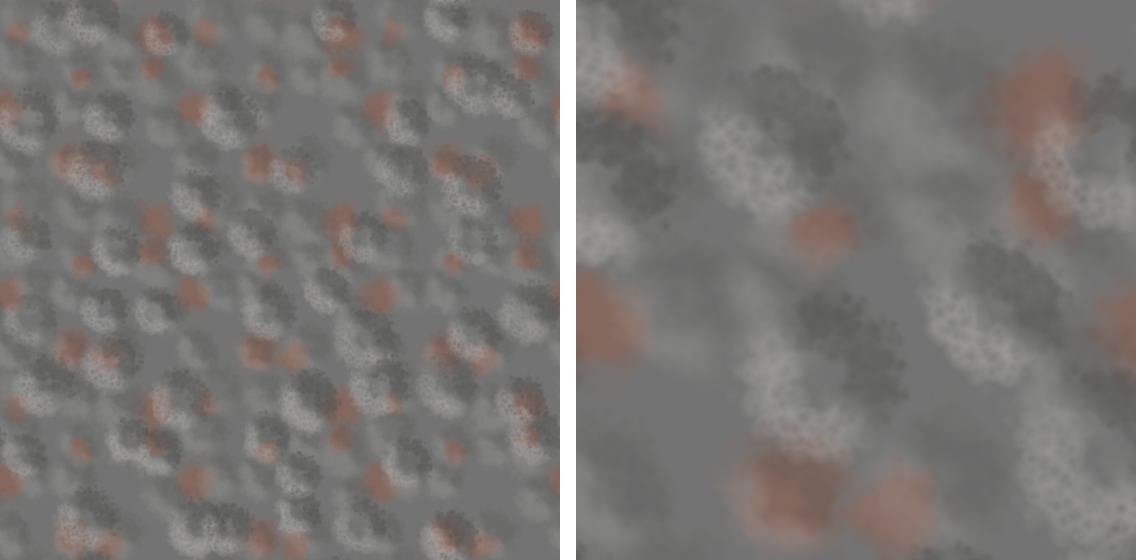
Left: the whole. Right: its middle third, enlarged.
Reproduce this pattern procedurally as a three.js fragment shader.

```glsl
// Tiling grey ground with rust blotches, faint smudged rings and sharper stippled craters lit from the lower left.
varying vec2 vUv;

const vec3 GROUND = vec3(0.452, 0.452, 0.450);
const vec3 RUST   = vec3(0.555, 0.375, 0.315);
const vec3 LIT    = vec3(0.680, 0.672, 0.668);
const vec3 SHADE  = vec3(0.320, 0.318, 0.315);
const vec2 LIGHT_DIR = vec2(-0.72, -0.69);

const float REPEATS = 3.0;          // repeats of the faint underlayer
const float UNDER_CELLS = 4.0;      // cells per underlayer repeat
const float RUST_CHANCE = 0.55;
const vec2  RUST_RADIUS = vec2(0.026, 0.043);
const float RUST_ALPHA = 0.62;
const float SMUDGE_CHANCE = 0.68;
const vec2  SMUDGE_RADIUS = vec2(0.034, 0.052);
const float SMUDGE_ALPHA = 0.32;
const float CRATER_CELLS = 8.0;
const float CRATER_CHANCE = 0.72;
const vec2  CRATER_RADIUS = vec2(0.042, 0.062);
const float CRATER_ALPHA = 0.56;
const float DAUB_CELLS = 78.0;      // brush daubs across the canvas
const float LACE_CELLS = 128.0;     // finer stipple across the canvas
const float WARP_CELLS = 36.0;
const float WARP_AMOUNT = 0.014;

float hash(vec2 p) {
  return fract(sin(dot(p, vec2(127.1, 311.7))) * 43758.5453);
}

vec2 hash2(vec2 p) {
  return vec2(hash(p), hash(p + vec2(37.3, 17.9)));
}

// Value noise wrapping after a whole number of cells
float noise(vec2 uv, float cells, float seed) {
  vec2 p = uv * cells, i = floor(p), f = fract(p);
  f = f * f * (3.0 - 2.0 * f);
  vec2 a = mod(i, cells) + seed, b = mod(i + 1.0, cells) + seed;
  return mix(mix(hash(a), hash(vec2(b.x, a.y)), f.x),
             mix(hash(vec2(a.x, b.y)), hash(b), f.x), f.y);
}

// Distance to the nearest daub centre, in cells, wrapping
float daubs(vec2 uv, float cells) {
  vec2 p = uv * cells, id = floor(p);
  float nearest = 1.5;
  for (int y = -1; y <= 1; y++) {
    for (int x = -1; x <= 1; x++) {
      vec2 c = id + vec2(float(x), float(y));
      nearest = min(nearest, length(c + hash2(mod(c, cells) + 5.0) - p));
    }
  }
  return nearest;
}

// Offset from a scattered centre, scaled so that length 1 is the outer rim
vec2 scatter(vec2 uv, vec2 c, vec2 key, float cells, vec2 radii) {
  vec2 centre = c + 0.15 + 0.7 * hash2(key + 11.0);
  return (uv - centre / cells) / mix(radii.x, radii.y, hash(key + 23.0));
}

// Soft round blotches
float blotches(vec2 uv, float rough) {
  float cells = REPEATS * UNDER_CELLS, clear = 1.0;
  vec2 id = floor(uv * cells);
  for (int y = -1; y <= 1; y++) {
    for (int x = -1; x <= 1; x++) {
      vec2 c = id + vec2(float(x), float(y));
      vec2 key = mod(c, UNDER_CELLS) + 61.0;
      float q = length(scatter(uv, c, key, cells, RUST_RADIUS)) + rough;
      float shown = step(hash(key), RUST_CHANCE);
      clear *= 1.0 - shown * (1.0 - smoothstep(0.35, 1.1, q));
    }
  }
  return 1.0 - clear;
}

// Rings, lit on one side and shaded on the other, painted over base
vec3 rings(vec3 base, vec2 uv, float cells, float period, float chance,
           vec2 radii, float alpha, float blur, float rough, float grain, float seed) {
  vec2 id = floor(uv * cells);
  for (int y = -1; y <= 1; y++) {
    for (int x = -1; x <= 1; x++) {
      vec2 c = id + vec2(float(x), float(y));
      vec2 key = mod(c, period) + seed;
      vec2 v = scatter(uv, c, key, cells, radii);
      float d = length(v), hole = mix(0.16, 0.44, hash(key + 41.0));
      float side = dot(v, LIGHT_DIR) / max(d, 0.001) + 0.5 * rough;
      float ring = smoothstep(hole - blur, hole + blur, d - rough)
                 * (1.0 - smoothstep(0.88 - blur, 0.88 + blur, d + rough));
      ring *= alpha * step(hash(key), chance) * mix(0.8, 1.1, hash(key + 53.0));
      float lit = smoothstep(-0.2, 0.55, side) * (0.8 + grain);
      float shade = smoothstep(-0.15, 0.6, -side) * (0.85 - 0.4 * grain);
      base = mix(base, SHADE, ring * shade);
      base = mix(base, LIT, ring * lit);
    }
  }
  return base;
}

void main() {
  // Shared brush texture
  float daub = daubs(vUv, DAUB_CELLS) - 0.45;
  float lace = daubs(vUv, LACE_CELLS) - 0.45;
  float rough = 0.28 * daub + 0.10 * lace;
  float grain = 0.55 * daub + 0.65 * lace;
  vec2 warp = vec2(noise(vUv, WARP_CELLS, 3.0), noise(vUv, WARP_CELLS, 71.0)) - 0.5;
  vec2 loose = vUv + WARP_AMOUNT * warp;

  // Ground, faint underlayer, then craters
  float under = REPEATS * UNDER_CELLS;
  vec3 color = mix(GROUND, RUST, RUST_ALPHA * blotches(loose, rough));
  color = rings(color, loose, under, UNDER_CELLS, SMUDGE_CHANCE, SMUDGE_RADIUS,
                SMUDGE_ALPHA, 0.30, rough, 0.3 * grain, 131.0);
  color = rings(color, vUv + 0.3 * WARP_AMOUNT * warp, CRATER_CELLS, CRATER_CELLS, CRATER_CHANCE,
                CRATER_RADIUS, CRATER_ALPHA, 0.16, rough, grain, 211.0);
  gl_FragColor = vec4(color, 1.0);
}
```
